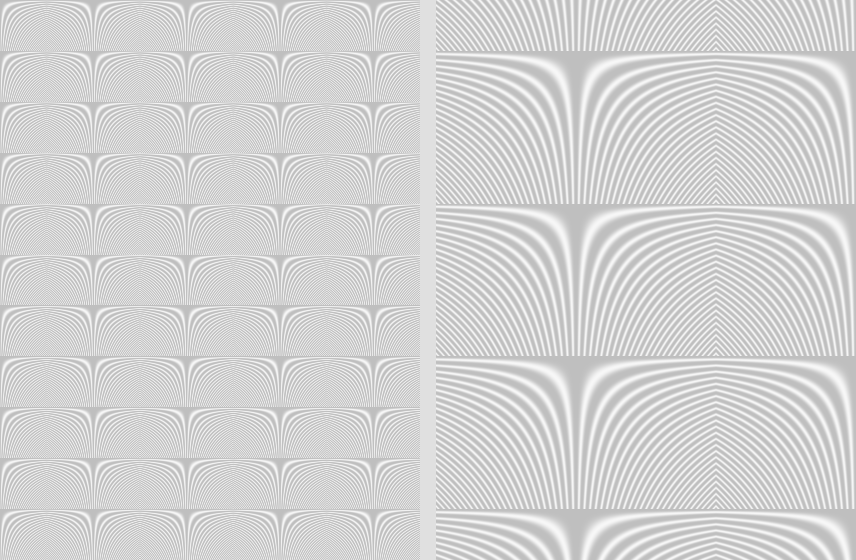
Left: the whole. Right: its middle third, enlarged.
A Shadertoy shader for this pattern:

```glsl
#define TILES vec2(4.5, 11.0)    // repeats across and down
#define LINES 25.0               // line periods from a top corner to the bottom centre
#define FILTER_SIZE 0.7          // smoothing footprint in output samples
#define GROUND_COLOR vec3(0.748)
#define LINE_COLOR vec3(0.968)

const float PI = 3.14159;

// Box-filter attenuation of a wave with the given cycles per footprint
float boxResponse(float cycles) {
    float angle = PI * cycles;
    return angle < 1e-3 ? 1.0 : sin(angle) / angle;
}

// sin(PI * phase)^4 as harmonics, each averaged over a span of phase
float softLines(float phase, float span) {
    float angle = 2.0 * PI * phase;
    return 0.375
         - 0.5 * cos(angle) * boxResponse(span)
         + 0.125 * cos(2.0 * angle) * boxResponse(2.0 * span);
}

void mainImage(out vec4 fragColor, in vec2 fragCoord) {
    vec2 uv = fragCoord / iResolution.xy;
    vec2 cell = fract(uv * TILES);

    // Distance from the nearest side seam and from the top seam, both 0 to 1
    vec2 inset = vec2(1.0 - abs(2.0 * cell.x - 1.0), 1.0 - cell.y);

    // Hyperbolic contours, mirrored about the tile centre, form the arches
    float phase = LINES * inset.x * inset.y;

    // Exact gradient keeps the smoothing continuous across seams
    vec2 insetStep = TILES * vec2(2.0, 1.0) / iResolution.xy;
    float span = LINES * length(inset.yx * insetStep) * FILTER_SIZE;

    fragColor = vec4(mix(GROUND_COLOR, LINE_COLOR, softLines(phase, span)), 1.0);
}
```
